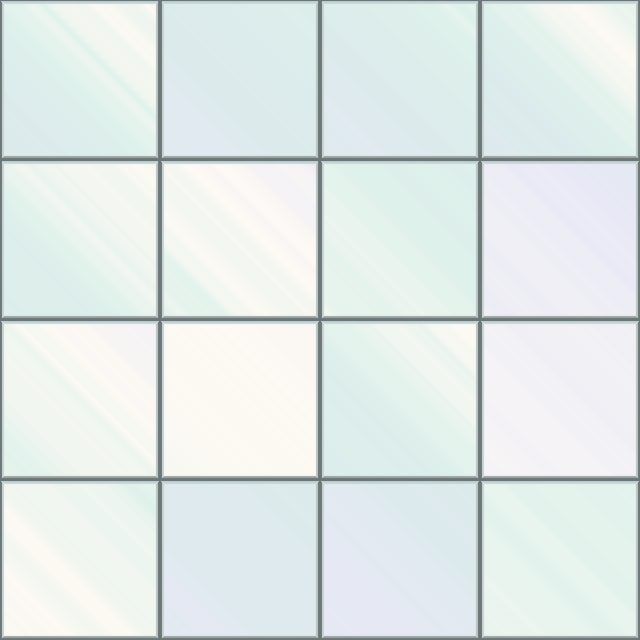
Give the GLSL for this pattern, as a three.js fragment shader.

```glsl
// Four by four glazed pearl tiles with bevelled rims and dark joints.
// Each glaze drifts between two pastel hues along the diagonal, and layered
// 1D noise adds soft streaks; the rim is shaded by its nearest tile edge.
varying vec2 vUv;

const float TILES = 4.0;
const float RIM = 0.025;
const vec3 JOINT = vec3(0.42, 0.465, 0.465);

// Glaze hues: 0 cream, 1 mint, 2 aqua, 3 lavender, 4 cream again.
// Each line is one row of tiles, from the bottom up.
const mat4 HUE_LOW = mat4(
  0.05, 2.60, 2.95, 0.65,
  0.75, 0.10, 1.60, 3.65,
  1.40, 0.75, 0.60, 3.35,
  1.80, 2.40, 2.30, 1.95);
const mat4 HUE_HIGH = mat4(
  0.75, 1.90, 1.90, 0.90,
  -0.40, -0.08, 0.25, 3.40,
  0.20, -0.60, 1.20, 2.85,
  0.00, 1.55, 1.00, 0.20);

float hash(float n) {
  return fract(sin(n * 12.9898) * 43758.55);
}

float noise(float x, float seed) {
  float i = floor(x);
  float f = fract(x);
  f = f * f * (3.0 - 2.0 * f);
  return mix(hash(i + seed), hash(i + 1.0 + seed), f) - 0.5;
}

vec4 oneHot(float i) {
  return 1.0 - step(0.5, abs(vec4(0.0, 1.0, 2.0, 3.0) - i));
}

float tileValue(mat4 rows, vec2 cell) {
  return dot(rows * oneHot(cell.y), oneHot(cell.x));
}

// Cyclic blend of the four pastels.
vec3 pearl(float hue) {
  vec4 offset = abs(mod(hue - vec4(0.0, 1.0, 2.0, 3.0) + 2.0, 4.0) - 2.0);
  vec4 w = max(1.0 - offset, 0.0);
  return w.x * vec3(0.993, 0.978, 0.955) + w.y * vec3(0.872, 0.945, 0.922)
       + w.z * vec3(0.862, 0.917, 0.925) + w.w * vec3(0.910, 0.915, 0.965);
}

// Soft parallel streaks, broad to fine.
float streaks(float d, float seed) {
  return noise(d * 5.0, seed) + 0.7 * noise(d * 12.0, seed + 31.0)
       + 0.4 * noise(d * 25.0, seed + 77.0);
}

vec3 glaze(vec2 p, vec2 cell) {
  float d = p.x + p.y;
  float low = tileValue(HUE_LOW, cell);
  float high = tileValue(HUE_HIGH, cell);
  float seed = 17.0 + 101.0 * (cell.x + TILES * cell.y);
  float strength = 0.12 + 0.25 * abs(high - low);
  float hue = mix(low, high, smoothstep(0.1, 1.9, d));
  return pearl(hue + strength * streaks(d, seed));
}

// Rim light: bright on top, dull below, mitred at the corners.
vec3 rimShade(vec2 p, vec2 edge) {
  vec3 side = mix(vec3(0.77, 0.81, 0.81), vec3(0.72, 0.75, 0.75), step(0.5, p.x));
  vec3 flat_ = mix(vec3(0.60, 0.625, 0.62), vec3(0.77, 0.83, 0.84), step(0.5, p.y));
  float across = edge.x - edge.y;
  vec3 shade = mix(side, flat_, smoothstep(-0.004, 0.004, across));
  float mitre = 1.0 - smoothstep(0.0, 0.006, abs(across));
  return mix(shade, vec3(0.84, 0.86, 0.86), 0.5 * mitre);
}

void main() {
  vec2 grid = vUv * TILES;
  vec2 cell = mod(floor(grid), TILES);
  vec2 p = fract(grid);
  vec2 edge = min(p, 1.0 - p);
  float e = min(edge.x, edge.y);

  // The joint is thinner under the lit top edge.
  float topSide = step(0.5, p.y) * step(edge.y, edge.x);
  float jointWidth = mix(0.012, 0.007, topSide);

  vec3 color = mix(rimShade(p, edge), glaze(p, cell),
                   smoothstep(RIM - 0.006, RIM + 0.005, e));
  color = mix(JOINT, color, smoothstep(jointWidth - 0.004, jointWidth + 0.004, e));
  gl_FragColor = vec4(color, 1.0);
}
```
